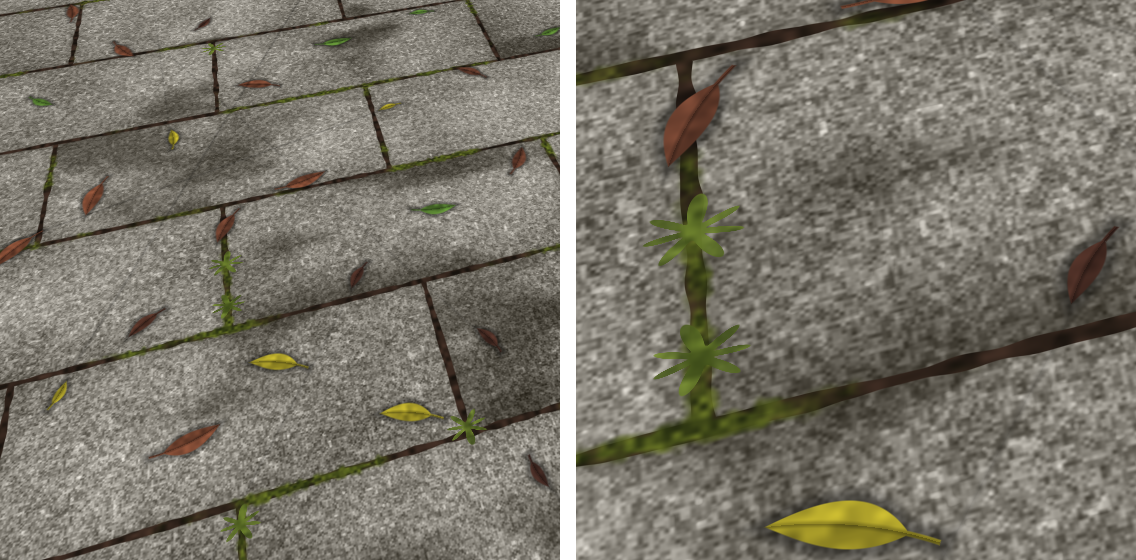
Left: the whole. Right: its middle third, enlarged.
Write a Shadertoy shader that draws this texture.

```glsl
#define SLAB_LENGTH 2.2
#define JOINT_WIDTH 0.034
#define HORIZON 1.9414
#define GRAIN 52.0
#define LEAVES 25.0
#define TUFTS 6.0
#define STONE_TONE 0.525
#define WARMTH vec3(0.0, 0.016, 0.052)

float hash(vec2 p) {
    vec3 q = fract(p.xyx * 0.1031);
    q += dot(q, q.yzx + 33.33);
    return fract((q.x + q.y) * q.z);
}

float noise(vec2 p) {
    vec2 i = floor(p), f = fract(p);
    f = f * f * (3.0 - 2.0 * f);
    return mix(mix(hash(i), hash(i + vec2(1, 0)), f.x),
               mix(hash(i + vec2(0, 1)), hash(i + vec2(1, 1)), f.x), f.y);
}

float fbm(vec2 p) {
    float sum = 0.0, amp = 0.53;
    for (int i = 0; i < 4; i++) {
        sum += amp * noise(p);
        p = p * 2.03 + 17.3;
        amp *= 0.5;
    }
    return sum;
}

// Canvas to paving plane: one unit of y is one course of slabs
vec2 ground(vec2 p) {
    float depth = HORIZON - p.y;
    return vec2(SLAB_LENGTH * ((p.x - 0.323) / depth + 0.186) / 0.486,
                9.835 + (1.475 * p.x - 9.531) / depth);
}

float courseShift(float row) { return 0.5 * mod(row, 2.0); }

vec3 stone(vec2 w, vec2 slab, vec2 pix, float edge) {
    float fine = clamp(0.7 / (pix.y * GRAIN * 2.0), 0.35, 1.0);
    float tone = STONE_TONE + 0.05 * (hash(slab + 40.0) - 0.5);
    tone += 0.25 * (fbm(w * 2.3 + 9.0) - 0.5);
    tone += 0.22 * (noise(w * GRAIN) - 0.5);
    tone += 0.28 * fine * (noise(w * GRAIN * 2.1 + 5.0) - 0.5);
    tone += 0.16 * smoothstep(0.72, 0.98, noise(w * GRAIN * 0.8 + 31.0));
    // Damp stains, heavier in the far courses
    float stain = smoothstep(0.53, 0.74, fbm(w * vec2(0.9, 1.7) + slab * 7.7 + 60.0));
    tone *= 1.0 - stain * mix(0.72, 0.36, smoothstep(0.2, 2.2, w.y));
    tone *= 1.0 - 0.2 * exp(-edge * 22.0);
    return max(vec3(tone) - WARMTH, 0.03);
}

void addLeaf(inout vec3 col, vec2 w, float soft, float id) {
    float size = hash(vec2(id, 3.0)), kind = hash(vec2(id, 8.0));
    float fall = pow((id + hash(vec2(id, 1.0))) / LEAVES, 1.6);
    vec2 q = w - ground(vec2(fract(id * 0.618 + 0.13), 0.985 - 0.88 * fall));
    float angle = 6.283 * hash(vec2(id, 5.0));
    q = mat2(cos(angle), sin(angle), -sin(angle), cos(angle)) * q;
    float len = mix(0.065, 0.15, size);
    float t = clamp(q.x / len, -1.5, 1.5);
    q.y += 0.1 * len * t * t;
    float d = abs(q.y) - 0.37 * len * (1.0 - t * t) * (1.0 - 0.25 * t);
    d = min(d, max(abs(q.y) - 0.005, abs(q.x + 1.2 * len) - 0.25 * len));
    vec3 brown = mix(vec3(0.24, 0.15, 0.13), vec3(0.5, 0.29, 0.2), size);
    vec3 tint = kind < 0.58 ? brown : kind < 0.82 ? vec3(0.66, 0.61, 0.16) : vec3(0.34, 0.5, 0.19);
    tint *= 0.8 + 0.35 * noise(w * 38.0) + 0.12 * sign(q.y);
    tint *= 0.75 + 0.25 * smoothstep(0.0, 0.008 + soft, abs(q.y));
    col *= 0.6 + 0.4 * smoothstep(0.0, 0.04, d);
    col = mix(col, tint, 1.0 - smoothstep(-soft, soft, d));
}

// Small plants rooted in the cross joints
void addTuft(inout vec3 col, vec2 w, float soft, float id) {
    vec2 c = ground(vec2(fract(id * 0.618 + 0.4), 1.0 - (id + 0.5) / TUFTS));
    float shift = courseShift(floor(c.y));
    c.x = SLAB_LENGTH * (floor(c.x / SLAB_LENGTH - shift + 0.5) + shift);
    vec2 q = w - c;
    float a = atan(q.y, q.x);
    float blades = pow(abs(cos(a * 3.5 + id + 0.8 * sin(a * 2.0))), 3.0);
    float d = length(q) - mix(0.025, 0.1, blades * (0.6 + 0.4 * hash(vec2(id, 2.0))));
    vec3 tint = mix(vec3(0.24, 0.3, 0.1), vec3(0.48, 0.57, 0.2), noise(w * 45.0));
    col = mix(col, tint, 0.9 * (1.0 - smoothstep(-soft, soft, d)));
}

void mainImage(out vec4 fragColor, in vec2 fragCoord) {
    vec2 w = ground(fragCoord / iResolution.xy);
    vec2 pix = fwidth(w);
    float soft = 0.5 * (pix.x + pix.y);

    // Running bond and distance to the joints
    float row = floor(w.y);
    float along = w.x / SLAB_LENGTH - courseShift(row);
    vec2 gap = (0.5 - abs(fract(vec2(along, w.y)) - 0.5)) * vec2(SLAB_LENGTH, 1.0);
    gap += 0.014 * (noise(w * 14.0) - 0.5);
    float edge = min(gap.x, gap.y);
    vec2 cover = 1.0 - smoothstep(0.5 * JOINT_WIDTH - 0.7 * pix, 0.5 * JOINT_WIDTH + 0.7 * pix, gap);

    vec3 col = stone(w, vec2(floor(along), row), pix, max(edge, 0.0));
    vec3 soil = mix(vec3(0.08, 0.065, 0.045), vec3(0.27, 0.19, 0.15), noise(w * 34.0 + 3.0));
    col = mix(col, soil, max(cover.x, cover.y));

    // Moss creeping out of the joints
    float moss = smoothstep(0.5, 0.66, fbm(w * 2.6 + 7.0));
    moss *= 1.0 - smoothstep(0.0, 0.036, edge + 0.03 * (noise(w * 40.0) - 0.5));
    col = mix(col, mix(vec3(0.15, 0.18, 0.06), vec3(0.42, 0.47, 0.15), noise(w * 60.0)), moss);

    for (float i = 0.0; i < TUFTS; i++) addTuft(col, w, soft, i);
    for (float i = 0.0; i < LEAVES; i++) addLeaf(col, w, soft, i);
    fragColor = vec4(col, 1.0);
}
```
